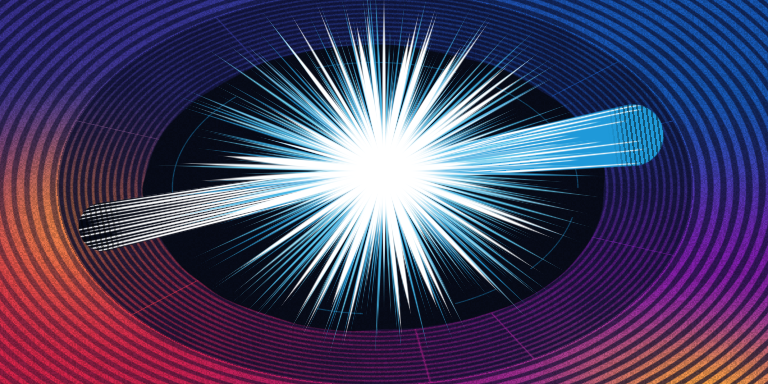
Write a WebGL 1 fragment shader that draws this background.

```glsl
precision highp float;
uniform vec2 u_resolution;

const float TAU = 6.2831853;
const vec2 BURST_POS = vec2(0.0, 0.055);
const vec2 DISC_POS = vec2(-0.023, 0.01);
const vec2 DISC_RADII = vec2(0.6, 0.372);
const float FINE_PERIOD = 0.031;
const float BOLD_PERIOD = 0.056;
const float BOLD_START = 1.38;
const vec2 RIGHT_TIP = vec2(0.648, 0.093);
const vec2 LEFT_TIP = vec2(-0.732, -0.146);
const float RIGHT_CAP = 0.08;
const float LEFT_CAP = 0.063;
const float BEAM_ROOT = 0.025;
const float BEAM_LANES = 7.0;
const float SPIKE_REACH = 0.43;

const vec3 VOID_COL = vec3(0.025, 0.04, 0.09);
const vec3 NAVY = vec3(0.05, 0.06, 0.18);
const vec3 INDIGO = vec3(0.22, 0.19, 0.56);
const vec3 BLUE = vec3(0.08, 0.34, 0.70);
const vec3 CRIMSON = vec3(0.80, 0.12, 0.27);
const vec3 VIOLET = vec3(0.50, 0.09, 0.66);
const vec3 AMBER = vec3(0.98, 0.62, 0.25);
const vec3 CYAN = vec3(0.12, 0.60, 0.85);
const vec3 PALE = vec3(0.50, 0.88, 0.97);

float hash(vec2 p) {
  return fract(sin(dot(p, vec2(127.1, 311.7))) * 43758.5453);
}

float noise(vec2 p) {
  vec2 i = floor(p), f = fract(p);
  f = f * f * (3.0 - 2.0 * f);
  return mix(mix(hash(i), hash(i + vec2(1.0, 0.0)), f.x),
             mix(hash(i + vec2(0.0, 1.0)), hash(i + 1.0), f.x), f.y);
}

// Coverage of a shape from its signed distance
float cover(float d, float px) {
  return 1.0 - smoothstep(-px, px, d);
}

// Colour field shared by rings and ground
vec3 spectrum(vec2 p) {
  float across = smoothstep(-0.8, 0.8, p.x);
  vec3 low = mix(CRIMSON, VIOLET, across);
  vec3 high = mix(INDIGO, BLUE, across);
  vec3 col = mix(low, high, smoothstep(-0.25, 0.28, p.y));
  vec2 a = (p - vec2(-0.8, -0.07)) / vec2(0.26, 0.22);
  vec2 b = (p - vec2(0.84, -0.52)) / vec2(0.36, 0.17);
  return mix(col, AMBER, min(0.75 * exp(-dot(a, a)) + exp(-dot(b, b)), 1.0));
}

// Concentric lines, fine near the disc and bold outside
vec3 rings(vec2 p, float px) {
  vec2 q = p - DISC_POS;
  vec2 s = q / DISC_RADII;
  float e = length(s);
  float slope = e / max(length(q), 0.001);
  float bold = step(BOLD_START, e);
  float period = mix(FINE_PERIOD, BOLD_PERIOD, bold);
  float wear = noise(p * vec2(9.0, 14.0)) - 0.5;
  float width = mix(0.19, 0.27, bold) + 0.12 * wear;
  float line = cover(abs(fract(e / period) - 0.5) - width, px * slope / period);
  vec3 tint = spectrum(p);
  float warmSide = (1.0 - smoothstep(-0.9, 0.0, p.x)) * (1.0 - smoothstep(-0.4, 0.5, p.y));
  vec3 ground = mix(NAVY, tint, 0.10 + 0.18 * bold + 0.30 * warmSide * bold);
  vec3 col = mix(ground, tint, line * mix(0.48, 0.85, bold));

  // Radial ticks across the fine band
  float sector = atan(s.y, s.x) / TAU * 18.0;
  float off = abs(sector - floor(sector + 0.5)) * TAU / 18.0 * e / slope;
  float chosen = step(0.55, hash(vec2(mod(floor(sector + 0.5), 18.0), 3.0)));
  float band = step(1.0, e) * (1.0 - step(BOLD_START, e));
  col = mix(col, tint, 0.8 * chosen * band * cover(off - 0.001, px));

  // Dark disc with a broken gauge line
  col = mix(col, VOID_COL, cover((e - 1.0 - 0.03 * wear) / slope, px));
  float dash = step(0.45, hash(vec2(floor(sector * 1.5), 8.0)));
  float gauge = cover(abs(e - 0.88) / slope - 0.001, px);
  return mix(col, CYAN, 0.5 * dash * gauge);
}

// Widening streaked beam with a rounded, woven cap
vec4 beam(vec2 q, vec2 tip, float cap, vec3 tint, float minReach, float px) {
  float len = length(tip);
  vec2 dir = tip / len;
  float along = dot(q, dir) / len;
  float h = clamp(along, 0.0, 1.0);
  float radius = mix(BEAM_ROOT, cap, h);
  float lane = dot(q, vec2(-dir.y, dir.x)) / radius * BEAM_LANES;
  float reach = minReach + 0.5 * hash(vec2(floor(lane), cap));
  float taper = 0.48 * (1.0 - smoothstep(0.3, 1.0, along / reach) * 0.8);
  float streak = cover(abs(fract(lane) - 0.5) - taper, px * BEAM_LANES / radius);
  streak *= cover(along - reach, 0.03);
  float weave = smoothstep(0.9, 1.0, along) * step(0.6, fract(along * 55.0));
  vec3 col = mix(tint, vec3(1.0), streak) * (1.0 - 0.45 * weave);
  return vec4(col, cover(length(q - tip * h) - radius, px));
}

// Layers of tapering spikes, from long cyan to short white
vec3 burst(vec3 col, vec2 q, float px) {
  float r = length(q * vec2(0.85, 1.0));
  float turn = atan(q.y, q.x) / TAU + 0.5;
  for (int i = 0; i < 6; i++) {
    float k = float(i), t = k / 5.0;
    float count = 154.0 - 24.0 * k;
    float cell = turn * count;
    float id = mod(floor(cell), count);
    float rnd = hash(vec2(id, k + 1.0));
    float reach = SPIKE_REACH * mix(1.0, 0.55, t) * (0.45 + 0.55 * rnd);
    reach *= 1.0 + 0.6 * t * step(0.82, rnd);
    float d = abs(fract(cell) - 0.5) - 0.5 * (1.0 - r / reach);
    vec3 tint = mix(CYAN, PALE, hash(vec2(id, k + 20.0)) * 0.8);
    tint = mix(tint, vec3(1.0), smoothstep(0.25, 0.65, t));
    col = mix(col, tint, cover(d * r * TAU / count, px));
  }
  return mix(col, vec3(1.0), 1.0 - smoothstep(0.05, 0.17, r));
}

void main() {
  float px = 1.0 / u_resolution.y;
  vec2 p = (gl_FragCoord.xy - 0.5 * u_resolution) * px;
  vec2 q = p - BURST_POS;
  vec3 col = rings(p, px);
  col *= 0.88 + 0.24 * hash(floor(p * 300.0));
  vec4 right = beam(q, RIGHT_TIP, RIGHT_CAP, CYAN, 0.55, px);
  vec4 left = beam(q, LEFT_TIP, LEFT_CAP, VOID_COL, 0.95, px);
  col = mix(col, right.rgb, right.a);
  col = mix(col, left.rgb, left.a);
  gl_FragColor = vec4(burst(col, q, px), 1.0);
}
```
